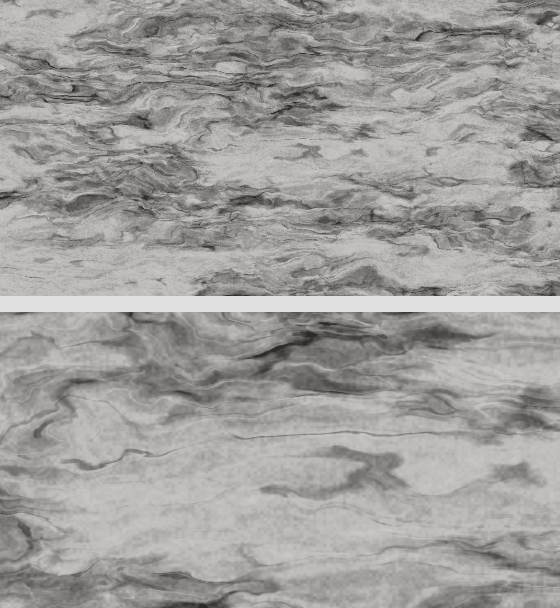
Top, the full canvas; bottom, a detail of the centre.
Reproduce this texture procedurally as a Shadertoy shader.

```glsl
// Weathered grey stone with wavy horizontal strata, pale patches and dark cracks

float hash(vec2 p) {
    vec3 h = fract(vec3(p.xyx) * 0.1031);
    h += dot(h, h.yzx + 33.33);
    return fract((h.x + h.y) * h.z);
}

float noise(vec2 p) {
    vec2 cell = floor(p), f = fract(p);
    f = f * f * f * (f * (f * 6.0 - 15.0) + 10.0);
    return mix(mix(hash(cell), hash(cell + vec2(1, 0)), f.x),
               mix(hash(cell + vec2(0, 1)), hash(cell + vec2(1, 1)), f.x), f.y);
}

float fbm(vec2 p) {
    float sum = 0.0, weight = 0.5;
    for (int i = 0; i < 5; i++) {
        sum += weight * noise(p);
        p = mat2(0.98, 0.17, -0.17, 0.98) * p * 2.03 + 19.7;
        weight *= 0.53;
    }
    return sum;
}

// Thin bright ridges where the noise crosses its middle value
float ridge(vec2 p, float width) {
    float n = noise(p) * 0.65 + noise(p * 2.1 + 7.3) * 0.35;
    return 1.0 - smoothstep(0.0, width, abs(n - 0.5));
}

void mainImage(out vec4 fragColor, in vec2 fragCoord) {
    vec2 p = fragCoord / iResolution.y;

    // Fold the layers: broad swells, then small ripples
    vec2 swell = vec2(fbm(p * vec2(2.5, 6.0) + 3.0), fbm(p * vec2(3.0, 6.0) + 41.0)) - 0.5;
    vec2 s = p + swell * vec2(0.30, 0.13);
    vec2 ripple = vec2(fbm(s * vec2(9.0, 22.0)), fbm(s * vec2(10.0, 24.0) + 63.0)) - 0.5;
    s += ripple * vec2(0.07, 0.035);

    // Smooth pale patches and darker layered beds
    float field = fbm(s * vec2(2.0, 8.5) + 11.0);
    float pale = smoothstep(0.44, 0.62, field);
    float bed = smoothstep(0.50, 0.34, field);
    float rough = 1.0 - 0.65 * pale;

    // Streaks, fine contour layers and thin veins
    float streaks = fbm(s * vec2(6.0, 34.0) + 5.0) - 0.5;
    float fine = fbm(s * vec2(22.0, 85.0) + 29.0) - 0.5;
    float layers = sin(s.y * 260.0 + fbm(s * vec2(4.0, 13.0)) * 34.0);
    float veins = ridge(s * vec2(7.0, 32.0) + 90.0, 0.06);
    float lightVeins = ridge(s * vec2(9.0, 38.0) + 140.0, 0.05);

    // Broken dark cracks and scattered pits
    float crackMask = smoothstep(0.50, 0.66, fbm(p * vec2(6.0, 18.0) + 77.0));
    float cracks = ridge(s * vec2(4.5, 22.0) + 33.0, 0.075) * crackMask;
    float pits = smoothstep(0.77, 0.90, noise(s * vec2(55.0, 110.0)))
               * smoothstep(0.45, 0.6, fbm(p * vec2(5.0, 14.0) + 52.0));

    // Mineral grain
    float grain = noise(p * 270.0) * 0.6 + noise(p * vec2(110.0, 170.0) + 8.0) * 0.4 - 0.5;

    float tone = 0.60 + 0.125 * pale - 0.07 * bed;
    tone += rough * (0.42 * streaks + 0.42 * fine);
    tone += layers * 0.035 * (0.25 + bed) * rough;
    tone -= veins * 0.13 * rough;
    tone += lightVeins * 0.07 * rough;
    tone -= cracks * 0.23 + pits * 0.14 * rough;
    tone += grain * 0.13;

    // Soft ceiling on the highlights, floor on the shadows
    tone -= 0.55 * max(tone - 0.73, 0.0);
    tone = max(tone, 0.17);
    fragColor = vec4(tone + vec3(0.006, 0.0, -0.007), 1.0);
}
```
